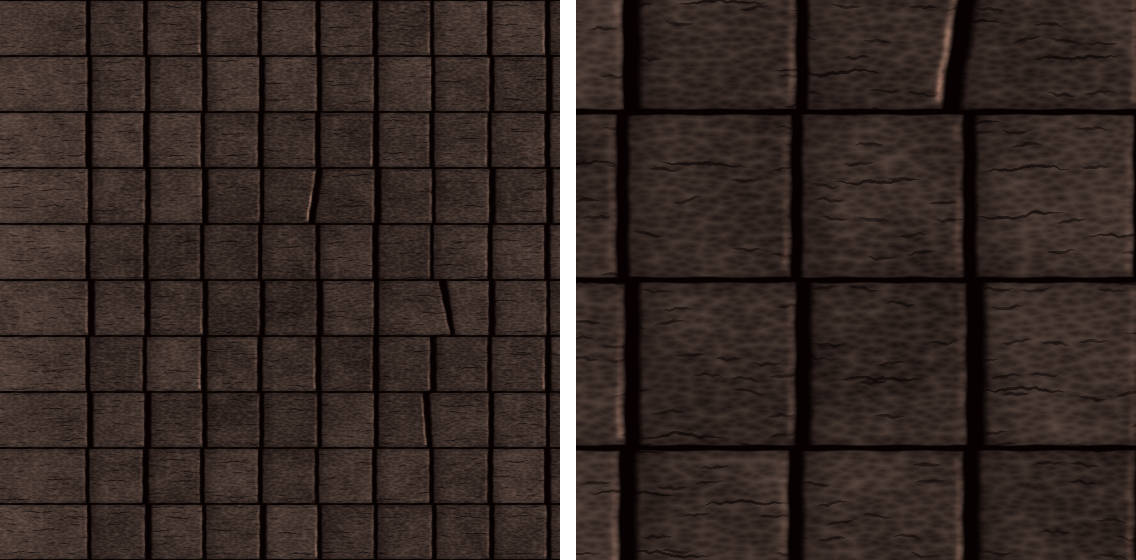
Left, the full canvas; right, a detail of the centre.
A Shadertoy shader for this texture:

```glsl
#define ROWS 10.0
#define FIRST_EDGE 0.1555
#define PITCH 0.1024
#define LAST_EDGE 8.0
#define STAGGER 0.0016
#define GAP_WIDTH 0.0088
#define LINE_WIDTH 0.0013
#define CRACK_DEPTH 0.6
#define GRAIN_DEPTH 0.55
#define WOOD vec3(0.252, 0.196, 0.175)
#define SHADOW vec3(0.026, 0.004, 0.004)
#define RIM vec3(0.34, 0.25, 0.21)

// Leaning joints: edge index, row, sideways shift, lean from foot to top
const vec4 LEANING[3] = vec4[3](
    vec4(4.0, 6.0, -0.009, 0.015),
    vec4(6.0, 4.0, 0.023, -0.022),
    vec4(6.0, 2.0, -0.011, -0.008));

vec2 hash2(vec2 p) {
    vec3 q = fract(p.xyx * vec3(0.1031, 0.1030, 0.0973));
    q += dot(q, q.yzx + 33.33);
    return fract((q.xx + q.yz) * q.zy);
}

// Distance to the nearest cell point
float cellular(vec2 p) {
    vec2 cell = floor(p);
    float nearest = 8.0;
    for (int j = -1; j <= 1; j++)
    for (int i = -1; i <= 1; i++) {
        vec2 c = cell + vec2(i, j);
        nearest = min(nearest, length(c + hash2(c) - p));
    }
    return nearest;
}

// Layered, rotated sines, about -1 to 1
float mottle(vec2 p) {
    float sum = 0.0, amp = 0.45;
    for (int i = 0; i < 6; i++) {
        p = mat2(0.8, 0.6, -0.6, 0.8) * p;
        sum += amp * sin(p.x + 1.7 * sin(p.y));
        p = p * 1.9 + 1.3;
        amp *= 0.65;
    }
    return sum;
}

// Short tapered cracks along the grain, one chance in each cell
float cracks(vec2 p, vec2 scale, float width, float density) {
    p.y += 0.0025 * mottle(p * vec2(70.0, 25.0));
    vec2 q = p * scale;
    q.x += 7.0 * hash2(vec2(floor(q.y), 3.0)).x;
    vec2 h = hash2(floor(q) + 11.0);
    vec2 f = abs(fract(q) - vec2(0.5, 0.3 + 0.4 * h.y));
    float taper = 1.0 - smoothstep(0.1, 0.5, f.x);
    float dist = f.y / scale.y;
    float soft = 0.5 / iResolution.y;
    float line = 1.0 - smoothstep(width * taper - soft, width * taper + soft, dist);
    return step(h.x, density) * line * smoothstep(0.0, 0.4, taper);
}

void mainImage(out vec4 fragColor, in vec2 fragCoord) {
    vec2 uv = fragCoord / iResolution.xy;
    float px = 1.0 / iResolution.y;

    // Row and nearest vertical joint
    float row = floor(uv.y * ROWS);
    float v = fract(uv.y * ROWS);
    float edge = clamp(floor((uv.x - FIRST_EDGE) / PITCH + 0.5), 0.0, LAST_EDGE);
    vec2 jointHash = hash2(vec2(edge, row) + 7.0);
    float joint = FIRST_EDGE + edge * PITCH
        + STAGGER * (1.0 - 2.0 * mod(row, 2.0)) + 0.002 * (jointHash.x - 0.5)
        + 0.0004 * sin(uv.y * 190.0 + edge * 3.0);
    float gap = GAP_WIDTH * (0.65 + 0.7 * jointHash.y);
    float glow = 0.22 + 0.75 * pow(jointHash.x, 3.0) * (1.0 - v) * (1.0 - v);
    for (int i = 0; i < 3; i++) {
        vec4 k = LEANING[i];
        if (k.x == edge && k.y == row) {
            joint += k.z + k.w * (v - 0.5);
            gap += 0.35 * max(-k.w, 0.0) * v;
            glow += k.z < 0.0 ? mix(0.3, 1.2, pow(1.0 - v, 2.0)) : 0.0;
        }
    }
    float d = uv.x - joint;

    // Tile identity; the last column wraps into the first
    float column = d < 0.0 ? edge - 1.0 : edge;
    vec2 tile = vec2(mod(column + 1.0, LAST_EDGE + 1.0), row);
    vec2 tileHash = hash2(tile + 21.0);
    vec2 p = uv + floor(tileHash * 40.0);

    // Wood: tile tone, broad stains, fine grain, cracks
    float tone = 1.0 + 0.24 * (tileHash.x - 0.5) + 0.14 * (1.0 - smoothstep(0.0, 0.2, uv.x));
    vec2 fromStain = uv - vec2(0.6, 0.48);
    tone -= 0.18 * exp(-9.0 * dot(fromStain, fromStain));
    tone += 0.17 * mottle(p * vec2(26.0, 38.0));
    tone += 0.10 * mottle(p * vec2(90.0, 330.0));
    tone += GRAIN_DEPTH * (cellular(p * vec2(110.0, 260.0)) - 0.45);
    float crack = max(cracks(p, vec2(15.0, 31.0), 0.0009, 0.38),
                      0.8 * cracks(p + 3.7, vec2(44.0, 95.0), 0.0009, 0.3));
    tone *= 1.0 - CRACK_DEPTH * crack;

    // Shadow on the right of a joint, fading over the next tile
    float shade = smoothstep(gap * 0.7, gap * 1.3, d) * mix(0.68, 1.0, smoothstep(0.0, 0.035, d));
    float lit = mix(1.0, shade, smoothstep(-px, px, d));
    lit *= mix(0.5, 1.0, smoothstep(0.0, 0.002, abs(d)));

    // Thin horizontal joints
    float dy = min(v, 1.0 - v) / ROWS + 0.0003 * sin(uv.x * 150.0 + row * 5.0);
    lit *= smoothstep(LINE_WIDTH - 0.5 * px, LINE_WIDTH + 0.0008 + 0.5 * px, dy);
    lit *= mix(0.82, 1.0, smoothstep(0.0, 0.01, dy));

    // Worn rim on the right side of each tile
    float rimOffset = (d + 0.0036) / 0.0022;
    float rim = exp(-rimOffset * rimOffset) * glow;
    rim *= smoothstep(0.003, 0.008, dy) * (0.75 + 0.45 * mottle(uv * 90.0));

    vec3 color = mix(SHADOW, WOOD, max(tone, 0.0) * lit) + RIM * max(rim, 0.0) * lit;
    fragColor = vec4(clamp(color, 0.0, 1.0), 1.0);
}
```
